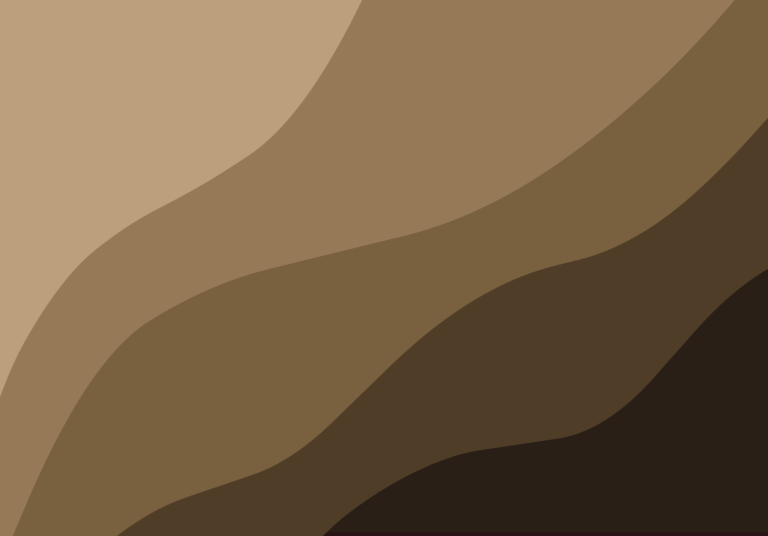
A WebGL 2 fragment shader for this background:

```glsl
#version 300 es
precision highp float;
// Five flat brown layers stacked like rolling dunes, darkest at lower right.
// Each edge is a straight line whose slope is changed by a few smooth bends;
// every layer fills the area beneath its edge.

uniform vec2 u_resolution;
out vec4 fragColor;

// Adds "turn" to the slope, eased in over a span of 2 * halfWidth around "at".
float bend(float x, float at, float halfWidth, float turn) {
    float t = x - at;
    float eased = clamp(t + halfWidth, 0.0, 2.0 * halfWidth);
    return turn * (eased * eased / (4.0 * halfWidth) + max(t - halfWidth, 0.0));
}

// Edge heights, in units of the canvas height.
float tanEdge(float x) {
    return 0.2593 + 2.7 * x
        + bend(x, 0.0224, 0.0224, -0.90)
        + bend(x, 0.1119, 0.0672, -1.00)
        + bend(x, 0.2351, 0.0560, -0.28)
        + bend(x, 0.3918, 0.0746, 0.16)
        + bend(x, 0.5187, 0.0522, 0.70)
        + bend(x, 0.6175, 0.0466, 0.62);
}

float umberEdge(float x) {
    return -0.0558 + 2.35 * x
        + bend(x, 0.1642, 0.1157, -1.730)
        + bend(x, 0.3918, 0.1119, -0.375)
        + bend(x, 0.8993, 0.1455, 0.455)
        + bend(x, 1.1381, 0.0933, 0.250)
        + bend(x, 1.3060, 0.0746, 0.250);
}

float cocoaEdge(float x) {
    return -0.1744 + 0.8 * x
        + bend(x, 0.2789, 0.0700, -0.46)
        + bend(x, 0.5448, 0.0746, 0.63)
        + bend(x, 0.8815, 0.1539, -0.72)
        + bend(x, 1.1884, 0.1082, 0.65)
        + bend(x, 1.3526, 0.0560, 0.22);
}

float espressoEdge(float x) {
    return -0.6327 + 1.05 * x
        + bend(x, 0.6250, 0.0280, -0.30)
        + bend(x, 0.7463, 0.0933, -0.41)
        + bend(x, 0.8675, 0.0280, -0.19)
        + bend(x, 1.1315, 0.0905, 0.98)
        + bend(x, 1.3619, 0.0653, -0.53);
}

// Antialiased coverage of the area where depth is positive.
float coverage(float depth) {
    return clamp(0.5 + depth / fwidth(depth), 0.0, 1.0);
}

void main() {
    // Height runs 0 to 1, width 0 to 1.433.
    vec2 p = gl_FragCoord.xy / u_resolution * vec2(1.433, 1.0);

    // Thin wine-coloured strip along the foot of the darkest layer.
    vec3 espresso = mix(vec3(0.161, 0.122, 0.086), vec3(0.157, 0.075, 0.086),
                        coverage(0.007 - p.y));

    // Paint the layers from back to front.
    vec3 color = vec3(0.737, 0.627, 0.486);
    color = mix(color, vec3(0.588, 0.478, 0.341), coverage(tanEdge(p.x) - p.y));
    color = mix(color, vec3(0.475, 0.376, 0.247), coverage(umberEdge(p.x) - p.y));
    color = mix(color, vec3(0.310, 0.239, 0.157), coverage(cocoaEdge(p.x) - p.y));
    color = mix(color, espresso, coverage(espressoEdge(p.x) - p.y));

    fragColor = vec4(color, 1.0);
}
```
